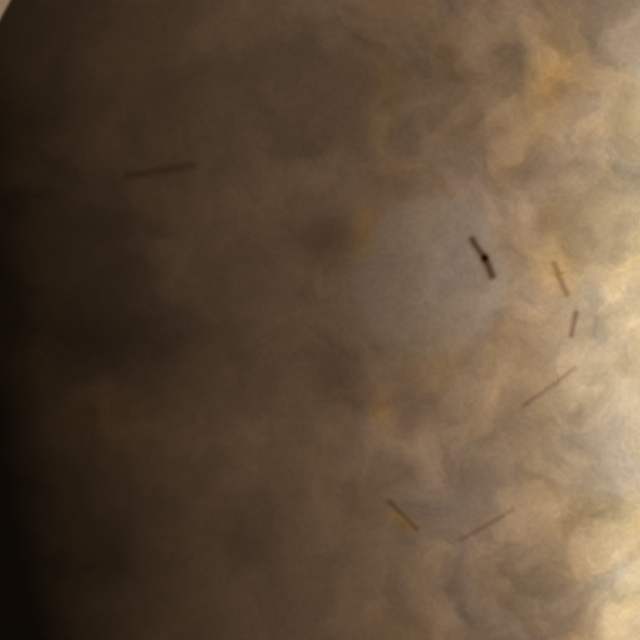
This texture is drawn by a Shadertoy shader. Its source:

```glsl
// Weathered brown plaster, lit from the right, with stains, ochre wear and hairline cracks.

float hash(vec2 p) {
    vec3 q = fract(vec3(p.xyx) * 0.1031);
    q += dot(q, q.yzx + 33.33);
    return fract((q.x + q.y) * q.z);
}

float valueNoise(vec2 p) {
    vec2 cell = floor(p), f = fract(p);
    vec2 u = f * f * (3.0 - 2.0 * f);
    float low = mix(hash(cell), hash(cell + vec2(1, 0)), u.x);
    float high = mix(hash(cell + vec2(0, 1)), hash(cell + vec2(1, 1)), u.x);
    return mix(low, high, u.y);
}

// Layered noise, centred on zero
float fbm(vec2 p) {
    float sum = 0.0, gain = 0.5;
    for (int i = 0; i < 5; i++) {
        sum += gain * (valueNoise(p) - 0.5);
        p = mat2(1.6, 1.2, -1.2, 1.6) * p + 17.3;
        gain *= 0.52;
    }
    return sum;
}

float blob(vec2 p, vec2 centre, vec2 radius) {
    vec2 d = (p - centre) / radius;
    return exp(-dot(d, d));
}

float stroke(vec2 p, vec2 a, vec2 b, float width) {
    vec2 ab = b - a;
    float h = clamp(dot(p - a, ab) / dot(ab, ab), 0.0, 1.0);
    float d = length(p - a - ab * h) / width;
    return exp(-d * d);
}

// Shadow to highlight ramp
vec3 plasterRamp(float t) {
    const vec3 tones[7] = vec3[7](
        vec3(0.055, 0.038, 0.022), vec3(0.14, 0.10, 0.06), vec3(0.25, 0.19, 0.135),
        vec3(0.36, 0.285, 0.215), vec3(0.49, 0.40, 0.31), vec3(0.63, 0.52, 0.395),
        vec3(0.78, 0.69, 0.545));
    const float stops[7] = float[7](0.0, 0.09, 0.29, 0.55, 0.71, 0.84, 0.97);
    vec3 color = tones[0];
    for (int i = 1; i < 7; i++) {
        float k = clamp((t - stops[i - 1]) / (stops[i] - stops[i - 1]), 0.0, 1.0);
        color = mix(color, tones[i], k);
    }
    return color;
}

// Position along the ramp: light falls off leftwards and towards the corners
float lightLevel(vec2 p) {
    float leftTilt = 0.15 * (p.y - 0.38) * (1.0 - smoothstep(0.1, 0.65, p.x));
    float edge = (p.y - 0.46) * 2.0;
    float rightFall = 0.10 * edge * edge * smoothstep(0.45, 0.8, p.x);
    return p.x + leftTilt - rightFall + 0.2 * blob(p, vec2(1.02, 0.05), vec2(0.07, 0.14));
}

float darkStains(vec2 p) {
    float s = 0.20 * blob(p, vec2(0.515, 0.625), vec2(0.035, 0.045));
    s += 0.12 * blob(p, vec2(0.46, 0.63), vec2(0.06, 0.04));
    s += 0.13 * blob(p, vec2(0.60, 0.71), vec2(0.06, 0.035));
    s += 0.15 * blob(p, vec2(0.635, 0.37), vec2(0.025, 0.05));
    s += 0.12 * blob(p, vec2(0.53, 0.40), vec2(0.04, 0.07));
    s += 0.16 * blob(p, vec2(0.78, 0.795), vec2(0.022, 0.017));
    s += 0.12 * blob(p, vec2(0.85, 0.73), vec2(0.09, 0.025));
    s += 0.15 * blob(p, vec2(0.85, 0.65), vec2(0.018, 0.018));
    s += 0.16 * blob(p, vec2(0.18, 0.47), vec2(0.10, 0.05));
    s += 0.10 * blob(p, vec2(0.25, 0.39), vec2(0.04, 0.03));
    return s + 0.10 * blob(p, vec2(0.38, 0.15), vec2(0.05, 0.05));
}

float ochreWear(vec2 p) {
    float s = 0.7 * blob(p, vec2(0.565, 0.64), vec2(0.018, 0.04));
    s += 0.8 * blob(p, vec2(0.60, 0.36), vec2(0.02, 0.025));
    s += 0.9 * stroke(p, vec2(0.62, 0.19), vec2(0.64, 0.17), 0.013);
    s += 0.8 * blob(p, vec2(0.86, 0.86), vec2(0.045, 0.05));
    s += 0.5 * blob(p, vec2(0.69, 0.42), vec2(0.04, 0.06));
    s += 0.5 * blob(p, vec2(0.87, 0.57), vec2(0.035, 0.07));
    s += 0.5 * blob(p, vec2(0.60, 0.86), vec2(0.03, 0.09));
    return s + 0.35 * blob(p, vec2(0.17, 0.36), vec2(0.06, 0.05));
}

float cracks(vec2 p) {
    float s = 0.45 * stroke(p, vec2(0.738, 0.627), vec2(0.758, 0.598), 0.006);
    s += 0.50 * stroke(p, vec2(0.758, 0.598), vec2(0.770, 0.568), 0.006);
    s += 0.22 * stroke(p, vec2(0.865, 0.59), vec2(0.885, 0.54), 0.005);
    s += 0.28 * stroke(p, vec2(0.898, 0.51), vec2(0.892, 0.475), 0.005);
    s += 0.22 * stroke(p, vec2(0.20, 0.727), vec2(0.30, 0.743), 0.007);
    s += 0.22 * stroke(p, vec2(0.61, 0.215), vec2(0.65, 0.172), 0.005);
    s += 0.15 * stroke(p, vec2(0.82, 0.365), vec2(0.90, 0.425), 0.004);
    return s + 0.13 * stroke(p, vec2(0.72, 0.155), vec2(0.80, 0.205), 0.004);
}

void mainImage(out vec4 fragColor, in vec2 fragCoord) {
    vec2 p = fragCoord / iResolution.xy;
    vec2 warp = vec2(fbm(p * 9.0 + 3.1), fbm(p * 9.0 + 41.7));
    vec2 q = p + 0.03 * warp;
    float cloud = fbm(p * 6.0 + warp * 1.5), mottle = fbm(p * 19.0 + warp * 2.5 + 9.0);
    float rightSide = smoothstep(0.35, 0.8, p.x);

    vec3 color = plasterRamp(lightLevel(p) + 0.06 * cloud);

    // Smooth grey patch with a rounded upper edge
    float patchDist = length((q - vec2(0.675, 0.565)) / vec2(0.125, 0.13));
    float greyPatch = 1.0 - smoothstep(0.82, 1.05, patchDist);
    color = mix(color, color * vec3(1.03, 1.07, 1.12), greyPatch);

    // Tonal mottling, ochre wear, stains and cracks
    color *= 1.0 + 0.30 * cloud + mix(0.20, 0.42, rightSide) * mottle * (1.0 - 0.5 * greyPatch);
    float warmth = ochreWear(q) + 1.3 * rightSide * fbm(p * 10.0 + warp * 2.0 + 70.0);
    color *= 1.0 + warmth * vec3(0.13, 0.06, -0.15);
    color *= 1.0 - darkStains(q) * vec3(0.9, 1.0, 1.0);
    color *= 1.0 - cracks(p + 0.012 * warp) * vec3(0.85, 1.0, 1.1);

    // Fine grain and the pale sliver in the upper left corner
    color *= 1.0 + 0.05 * (valueNoise(p * 190.0) - 0.5);
    float corner = 1.0 - smoothstep(0.012, 0.022, p.x + 0.55 * (1.0 - p.y));
    color = mix(color, vec3(0.55, 0.46, 0.38), corner);
    fragColor = vec4(clamp(color, 0.0, 1.0), 1.0);
}
```
